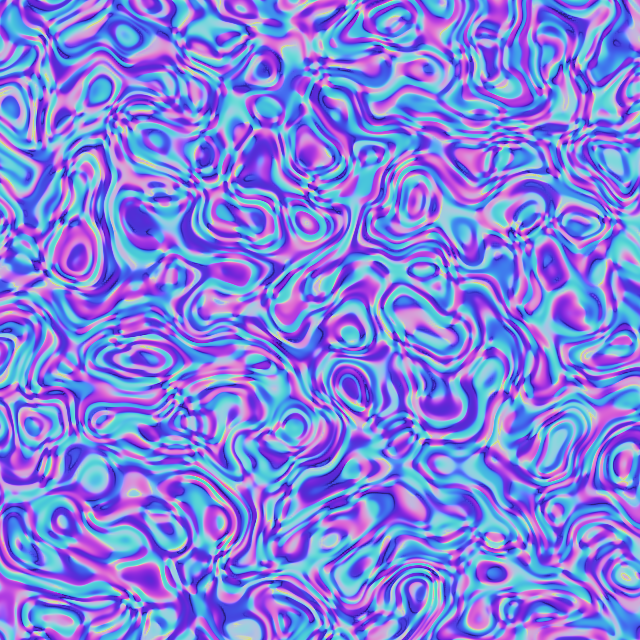
Reproduce this texture map procedurally as a Shadertoy shader.

```glsl
// Swirling, ring-warped normal map in violet, magenta, blue and cyan

#define SWIRL_FREQ   9.5     // swirl cells across the canvas
#define SWIRL_MAIN   9.5     // ring-forming warp strength
#define SWIRL_CROSS  5.0     // warp strength across the rings
#define BASE_FREQ    22.0    // unwarped slope cells across the canvas
#define SOFTNESS     0.014   // larger gives weaker, softer slopes
#define TILT         vec2(0.66, 0.73)
#define SKEW         0.14    // pushes the slopes toward the left
#define CREASE_WIDTH 0.0013  // in canvas units
#define CREASE_GAIN  0.55

float hash(vec2 p) {
    vec3 q = fract(p.xyx * vec3(0.1031, 0.1030, 0.0973));
    q += dot(q, q.yzx + 33.33);
    return fract((q.x + q.y) * q.z);
}

vec2 cellGradient(vec2 cell) {
    float angle = 6.28318 * hash(cell);
    return vec2(cos(angle), sin(angle));
}

// Gradient noise with a quintic fade, about -0.7 to 0.7
float noise(vec2 p) {
    vec2 i = floor(p), f = p - i;
    vec2 u = f * f * f * (f * (f * 6.0 - 15.0) + 10.0);
    vec2 e = vec2(0.0, 1.0);
    float a = dot(cellGradient(i), f);
    float b = dot(cellGradient(i + e.yx), f - e.yx);
    float c = dot(cellGradient(i + e.xy), f - e.xy);
    float d = dot(cellGradient(i + e.yy), f - e.yy);
    return mix(mix(a, b, u.x), mix(c, d, u.x), u.y);
}

// Bends the plane into eyes and rings
vec2 swirl(vec2 p) {
    vec2 s = p * SWIRL_FREQ;
    float rings = noise(s + 17.3) + 0.15 * noise(s * 2.1 + 71.9);
    float cross = noise(s * 1.1 + 143.6);
    return p * BASE_FREQ + vec2(0.8, 0.6) * rings * SWIRL_MAIN
                         + vec2(-0.6, 0.8) * cross * SWIRL_CROSS;
}

void mainImage(out vec4 fragColor, in vec2 fragCoord) {
    vec2 p = fragCoord / iResolution.y;

    // Two independent slopes, brought to a nearly even steepness
    vec2 q = swirl(p);
    vec2 slope = vec2(noise(q + 211.4), noise(q + vec2(57.2, 308.7)));
    vec2 dir = slope * inversesqrt(dot(slope, slope) + SOFTNESS);
    vec2 n = dir * TILT;
    n.x += SKEW * (dir.x * dir.x - dir.y * dir.y);

    // Thin steep creases where both slopes agree
    float gap = slope.x - slope.y;
    float rate = max(fwidth(gap) * iResolution.y, 10.0);
    float dist = gap / (rate * CREASE_WIDTH);
    float patches = smoothstep(-0.2, 0.3, noise(p * 24.0 + 91.0));
    n *= 1.0 + CREASE_GAIN * patches * exp(-dist * dist);

    // Encode the normal as a colour
    n /= max(1.0, length(n));
    float z = sqrt(max(0.0, 1.0 - dot(n, n)));
    fragColor = vec4(0.5 + 0.5 * vec3(n, z), 1.0);
}
```
